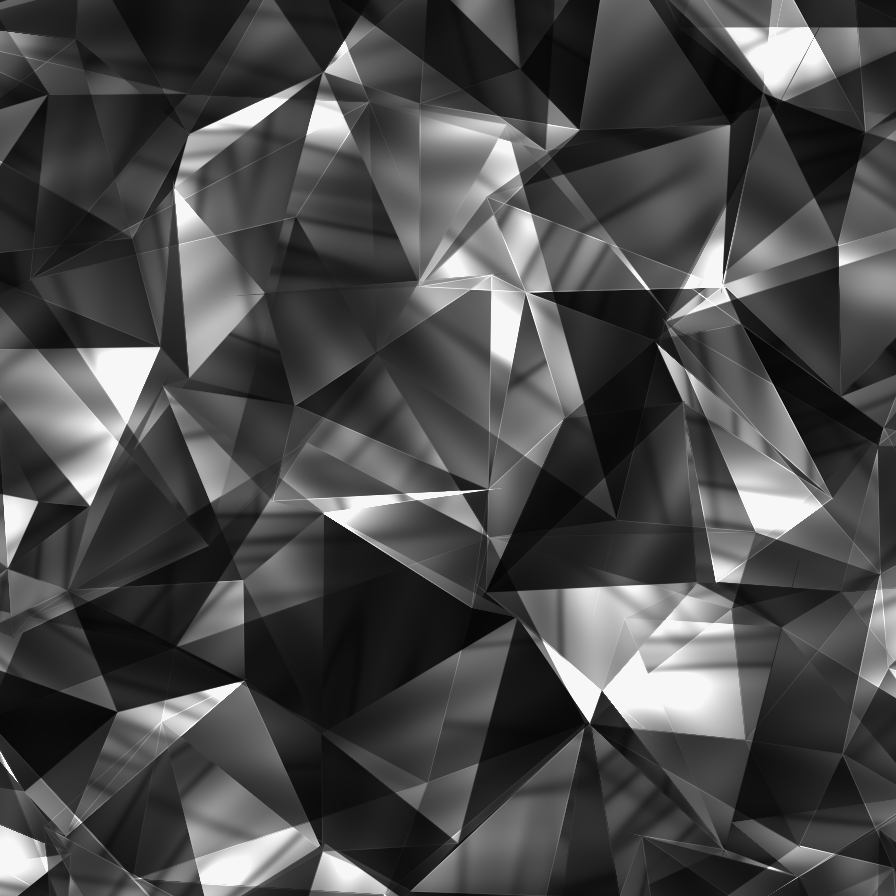
Give the GLSL for this background, as a three.js fragment shader.

```glsl
// Dark crystalline facets: two strongly jittered triangle meshes are laid over each other.
// Every triangle carries a random tone, a linear slope and streaks of gradient noise;
// the summed exposures are turned into grey on an exponential scale.
#define COARSE_CELLS 5.5
#define FINE_CELLS 8.0
#define JITTER 0.66
#define EDGE_SOFTNESS 0.0011
#define MID_GREY 0.235
#define CONTRAST 0.70
#define TONE_SPREAD 1.3
#define SLOPE 0.9
#define STREAKS 1.3
#define STREAK_SCALE 2.2
#define CREASE_DEPTH 0.55
#define HAIRLINE 0.55

varying vec2 vUv;

float hash(vec2 p) {
  return fract(sin(dot(p, vec2(127.1, 311.7))) * 43758.5);
}

vec2 hash2(vec2 p) {
  return vec2(hash(p), hash(p + vec2(37.3, 17.9)));
}

vec2 direction(float turn) {
  float angle = 6.28319 * turn;
  return vec2(cos(angle), sin(angle));
}

float cross2(vec2 a, vec2 b) {
  return a.x * b.y - a.y * b.x;
}

float cornerSlope(vec2 corner, vec2 offset) {
  return dot(direction(hash(corner)), offset);
}

float gradientNoise(vec2 p) {
  vec2 i = floor(p), f = p - i;
  vec2 u = f * f * f * (f * (f * 6.0 - 15.0) + 10.0);
  vec2 e = vec2(1.0, 0.0);
  return mix(mix(cornerSlope(i, f), cornerSlope(i + e.xy, f - e.xy), u.x),
             mix(cornerSlope(i + e.yx, f - e.yx), cornerSlope(i + e.xx, f - e.xx), u.x), u.y);
}

// Signed distance to the nearest side, positive inside the triangle
float insetDistance(vec2 p, vec2 a, vec2 b, vec2 c) {
  float winding = sign(cross2(b - a, c - a));
  float ab = cross2(normalize(b - a), p - a);
  float bc = cross2(normalize(c - b), p - b);
  float ca = cross2(normalize(a - c), p - c);
  return min(winding * ab, min(winding * bc, winding * ca));
}

// Exposure of one triangle: flat tone, slope and folded streaks
float facetExposure(vec2 p, vec2 center, vec2 id) {
  vec2 seed = hash2(id + 5.3);
  vec2 along = direction(seed.x);
  float slope = dot(p - center, direction(seed.y));
  float n = gradientNoise(vec2(dot(p - center, along) * STREAK_SCALE + 40.0 * seed.y,
                               dot(p - center, vec2(-along.y, along.x)) * 0.25 + 60.0 * seed.x));
  float crease = exp(-160.0 * n * n) * step(0.5, hash(id + 8.1));
  float tone = 2.0 * hash(id + 2.7) - 1.0;
  return TONE_SPREAD * tone + SLOPE * slope + STREAKS * n - CREASE_DEPTH * crease;
}

vec2 meshPoint(vec2 cell, float layer) {
  return cell + JITTER * (2.0 * hash2(cell + 19.0 * layer) - 1.0);
}

// Weighted triangle in x, weight in y, hairline in z
void addFacet(inout vec3 sum, vec2 p, vec2 a, vec2 b, vec2 c, vec2 id, float soft) {
  float d = insetDistance(p, a, b, c);
  if (d < -soft) return;
  float weight = smoothstep(-soft, soft, d) * exp(5.0 * hash(id + 3.9));
  sum.x += weight * facetExposure(p, (a + b + c) / 3.0, id);
  sum.y += weight;
  float line = 1.0 - smoothstep(0.0, soft, abs(d));
  sum.z = max(sum.z, line * smoothstep(0.35, 1.0, hash(id + 6.2)));
}

// Exposure and hairline of a whole mesh
vec2 facetMesh(vec2 p, float cells, float layer) {
  vec2 base = floor(p);
  vec3 sum = vec3(0.0, 0.0001, 0.0);
  for (int y = -1; y <= 1; y++) {
    for (int x = -1; x <= 1; x++) {
      vec2 cell = base + vec2(float(x), float(y));
      vec2 a = meshPoint(cell, layer);
      vec2 b = meshPoint(cell + vec2(1.0, 0.0), layer);
      vec2 c = meshPoint(cell + vec2(1.0, 1.0), layer);
      vec2 d = meshPoint(cell + vec2(0.0, 1.0), layer);
      vec2 id = cell + 71.0 * layer;
      float soft = EDGE_SOFTNESS * cells;
      bool rising = hash(id) < 0.5;
      addFacet(sum, p, a, b, rising ? c : d, id + 0.21, soft);
      addFacet(sum, p, c, d, rising ? a : b, id + 0.57, soft);
    }
  }
  return vec2(sum.x / sum.y, sum.z);
}

void main() {
  mat2 tilt = mat2(0.92, 0.39, -0.39, 0.92);
  vec2 fine = facetMesh(vUv * FINE_CELLS + 3.0, FINE_CELLS, 1.0);
  vec2 coarse = facetMesh(tilt * vUv * COARSE_CELLS + 11.0, COARSE_CELLS, 2.0);
  float exposure = 1.15 * fine.x + 0.8 * coarse.x + HAIRLINE * max(fine.y, coarse.y);
  float grey = MID_GREY * exp(CONTRAST * exposure);
  gl_FragColor = vec4(vec3(min(grey, 0.97)), 1.0);
}
```
